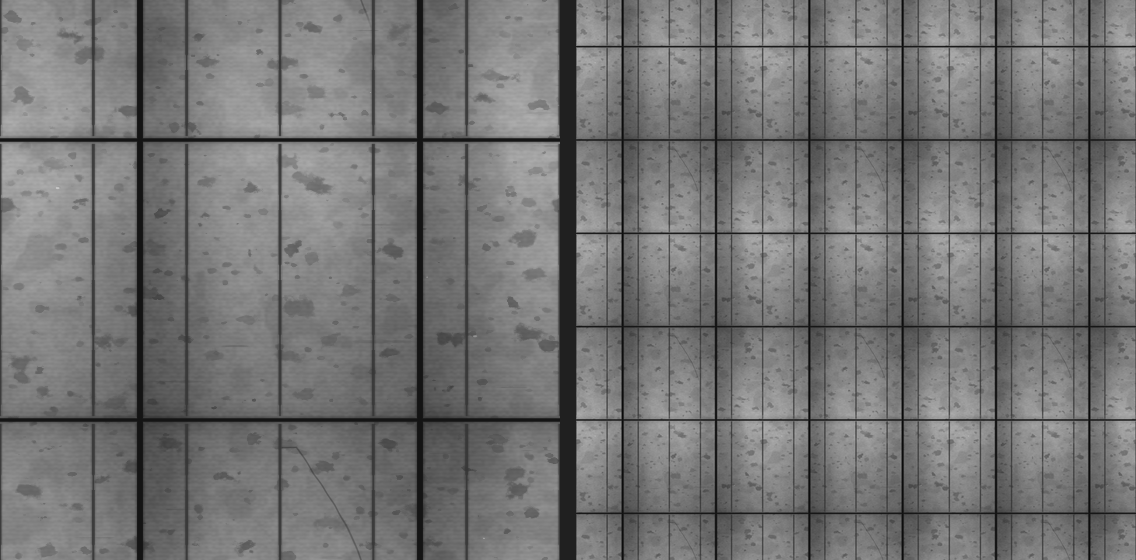
Left, the tile; right, the same tile 3 across and 3 down.
Write a three.js fragment shader that draws this texture.

```glsl
// Worn grey metal plates: two by two panels parted by dark seams, six thin
// vertical grooves, uneven light in every panel, scattered smudges and a crack.
// Seams and grooves are wrapped distances; wear is cellular and value noise.
#define PANELS 2.0
#define GROOVES 6.0
#define SEAM_X 0.0054
#define SEAM_Y 0.0031
#define GROOVE_HALF 0.0026
#define SOFT 0.0013
#define NOTCHES 8.0
#define SCANLINES 128.0
#define STAIN_DARKNESS 0.34
#define METAL vec3(0.575)
#define GROOVE_COLOR vec3(0.21)
#define SEAM_COLOR vec3(0.08)

varying vec2 vUv;

vec3 hash3(vec2 p) {
  vec3 q = fract(vec3(p.xyx) * vec3(0.1031, 0.1030, 0.0973));
  q += dot(q, q.yxz + 33.33);
  return fract((q.xxy + q.yzz) * q.zyx);
}

// Value noise that wraps after the given number of cells
float noise(vec2 uv, vec2 cells) {
  vec2 p = uv * cells, i = floor(p), f = fract(p);
  f = f * f * (3.0 - 2.0 * f);
  vec2 a = mod(i, cells), b = mod(i + 1.0, cells);
  return mix(mix(hash3(a).x, hash3(vec2(b.x, a.y)).x, f.x),
             mix(hash3(vec2(a.x, b.y)).x, hash3(b).x, f.x), f.y);
}

float fbm(vec2 uv, vec2 cells) {
  float sum = 0.0, weight = 0.5;
  for (int k = 0; k < 4; k++) {
    sum += weight * noise(uv, cells);
    cells *= 2.0;
    weight *= 0.5;
  }
  return sum / 0.9375;
}

// One ragged spot in some of the wrapped cells
float spots(vec2 uv, vec2 cells, float density, float ragged, float seed) {
  vec2 p = uv * cells, i = floor(p), f = fract(p);
  float result = 0.0;
  for (int y = -1; y <= 1; y++) {
    for (int x = -1; x <= 1; x++) {
      vec2 g = vec2(float(x), float(y));
      vec2 id = mod(i + g, cells) + seed;
      vec3 h = hash3(id), k = hash3(id + 57.0);
      vec2 d = (g + h.xy - f) * vec2(0.8, 1.0 + 0.6 * k.y);
      float radius = mix(0.1, 0.3, k.x * k.x);
      float edge = length(d) + ragged;
      float spot = 1.0 - smoothstep(radius * 0.45, radius * 1.15, edge);
      result = max(result, spot * step(h.z, density) * mix(0.35, 1.0, k.z));
    }
  }
  return result;
}

float line(float dist, float halfWidth) {
  return 1.0 - smoothstep(halfWidth - SOFT, halfWidth + SOFT, dist);
}

// Uneven light: dim left side, and a vertical ramp that flips on every other row
float panelLight(vec2 cell, vec2 id) {
  float across = mix(0.70, 1.0, smoothstep(0.0, 0.40, cell.x))
               * mix(0.84, 1.0, smoothstep(0.0, 0.40, 1.0 - cell.x));
  float ramp = mod(id.y, 2.0) < 0.5 ? cell.y : 1.0 - cell.y;
  float rim = min(cell.y, 1.0 - cell.y);
  float side = mod(id.x, 2.0) < 0.5 ? 0.98 : 1.03;
  return across * mix(0.80, 1.13, ramp) * mix(0.88, 1.0, smoothstep(0.0, 0.07, rim)) * side;
}

// A bent crack that runs down over the lower edge and fades out
float crack(vec2 uv) {
  float t = fract(0.2 - uv.y);
  float wobble = 0.006 * (noise(uv, vec2(32.0)) - 0.5);
  float path = 0.53 + 0.745 * t - 0.85 * t * t + wobble;
  float fall = line(abs(uv.x - path) * 0.83, 0.0014) * (1.0 - smoothstep(0.2, 0.27, t));
  vec2 start = vec2(abs(uv.x - 0.517) - 0.013, abs(uv.y - 0.201 - wobble));
  return max(fall, line(length(max(start, 0.0)), 0.0012));
}

void main() {
  vec2 uv = vUv;
  vec2 p = uv * PANELS - 0.5;
  vec2 cell = fract(p);
  vec2 seamDist = min(cell, 1.0 - cell) / PANELS;

  // Lit metal with broad clouds, grain and scan lines
  float clouds = fbm(uv, vec2(8.0));
  float fine = fbm(uv, vec2(56.0, 72.0));
  vec3 color = METAL * panelLight(cell, floor(p));
  color *= 1.0 + 0.16 * (clouds - 0.5) + 0.12 * (fine - 0.5);
  color += 0.035 * (noise(uv, vec2(160.0, 256.0)) - 0.5);
  color += 0.008 * sin(6.28318 * SCANLINES * uv.y);

  // Smudges, small flecks, long streaks, faint patches and the crack
  float ragged = 0.55 * (fine - 0.5) + 0.2 * (clouds - 0.5);
  float stain = spots(uv, vec2(15.0), 0.62, ragged, 3.0);
  stain = max(stain, 0.75 * spots(uv, vec2(34.0), 0.36, ragged, 91.0));
  stain = max(stain, 0.35 * spots(uv, vec2(5.0, 56.0), 0.12, 0.4 * ragged, 211.0));
  stain = max(stain, 0.28 * smoothstep(0.56, 0.68, fbm(uv, vec2(14.0, 18.0))));
  color *= 1.0 - STAIN_DARKNESS * stain * mix(0.6, 1.2, fine);
  color += 0.22 * spots(uv, vec2(64.0), 0.002, 0.0, 307.0);
  color *= 1.0 - 0.27 * crack(uv);

  // Grooves step in width along their length and stop short of the cross seams
  float lane = floor(uv.x * GROOVES + 0.5);
  float grooveDist = abs(uv.x * GROOVES - lane) / GROOVES;
  float notch = 1.0 - smoothstep(0.2, 0.23, fract(uv.y * NOTCHES));
  float worn = hash3(vec2(mod(lane, GROOVES), floor(uv.y * NOTCHES)) + 17.0).x;
  float width = GROOVE_HALF * (1.0 - notch * mix(0.15, 0.45, worn));
  float open = smoothstep(0.0055, 0.0085, seamDist.y);
  color *= 1.0 - 0.14 * open * (1.0 - smoothstep(0.002, 0.007, grooveDist));
  color = mix(color, GROOVE_COLOR, 0.88 * open * line(grooveDist, width));

  // Dark seams with a soft shadow
  vec2 gap = seamDist - vec2(SEAM_X, SEAM_Y);
  color *= 1.0 - 0.2 * (1.0 - smoothstep(0.0, 0.006, min(gap.x, gap.y)));
  float seam = max(line(seamDist.x, SEAM_X), line(seamDist.y, SEAM_Y));
  color = mix(color, SEAM_COLOR, seam);

  gl_FragColor = vec4(color, 1.0);
}
```
